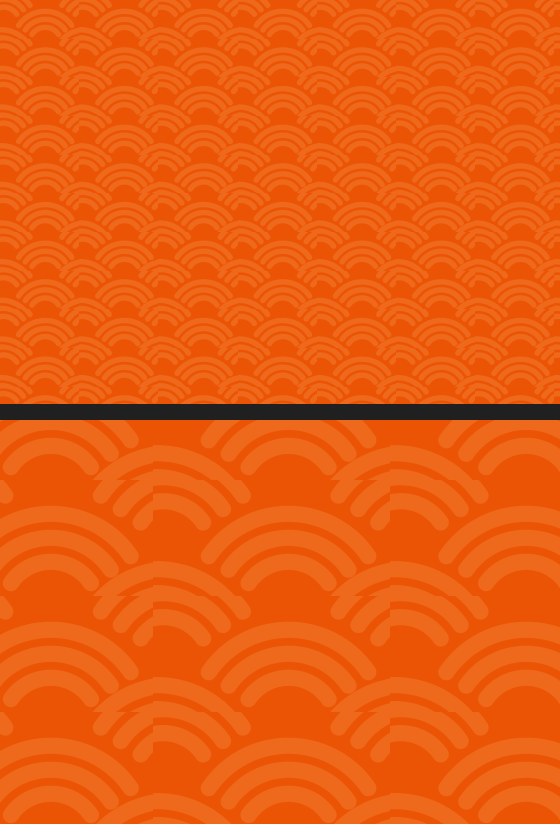
Top: the whole. Bottom: its middle third, enlarged.
Write a Shadertoy shader that draws this pattern.

```glsl
#define TILES_ACROSS 7.07
#define TILE_SIZE vec2(1.0, 0.488)
#define FAN_CENTRE vec2(0.571, 0.548)
#define CORNER_DROP 0.293
#define INNER_RADIUS 0.203
#define RING_STEP 0.101
#define HALF_STROKE 0.034
#define HALF_ANGLE 0.977
#define GROUND_COLOUR vec3(0.922, 0.329, 0.016)
#define ARC_COLOUR vec3(0.937, 0.412, 0.110)

// Distance to a round-capped arc that opens symmetrically about +y
float arcDistance(vec2 p, float radius) {
    vec2 endDir = vec2(sin(HALF_ANGLE), cos(HALF_ANGLE));
    p.x = abs(p.x);
    bool pastEnd = endDir.y * p.x > endDir.x * p.y;
    float d = pastEnd ? length(p - endDir * radius) : abs(length(p) - radius);
    return d - HALF_STROKE;
}

// Three concentric arcs
float fanDistance(vec2 p) {
    float d = 1e3;
    for (int ring = 0; ring < 3; ring++) {
        d = min(d, arcDistance(p, INNER_RADIUS + RING_STEP * float(ring)));
    }
    return d;
}

// One whole fan, plus four misaligned quarters clipped by the tile edges
float tileDistance(vec2 p) {
    vec2 flipY = vec2(1.0, -1.0);
    float d = fanDistance((p - FAN_CENTRE) * flipY);
    for (int i = 0; i < 4; i++) {
        vec2 corner = vec2(i & 1, i >> 1);
        float slip = mix(mix(0.043, 0.117, corner.x), mix(0.018, 0.074, corner.x), corner.y);
        vec2 centre = corner * TILE_SIZE + vec2(slip, CORNER_DROP);
        d = min(d, fanDistance((p - centre) * flipY));
    }
    return d;
}

void mainImage(out vec4 fragColor, in vec2 fragCoord) {
    // Tile widths, measured from the top left
    float pixel = TILES_ACROSS / iResolution.x;
    vec2 pos = vec2(fragCoord.x, iResolution.y - fragCoord.y) * pixel;
    float d = tileDistance(mod(pos, TILE_SIZE));

    float coverage = 1.0 - smoothstep(-0.7 * pixel, 0.7 * pixel, d);
    fragColor = vec4(mix(GROUND_COLOUR, ARC_COLOUR, coverage), 1.0);
}
```
